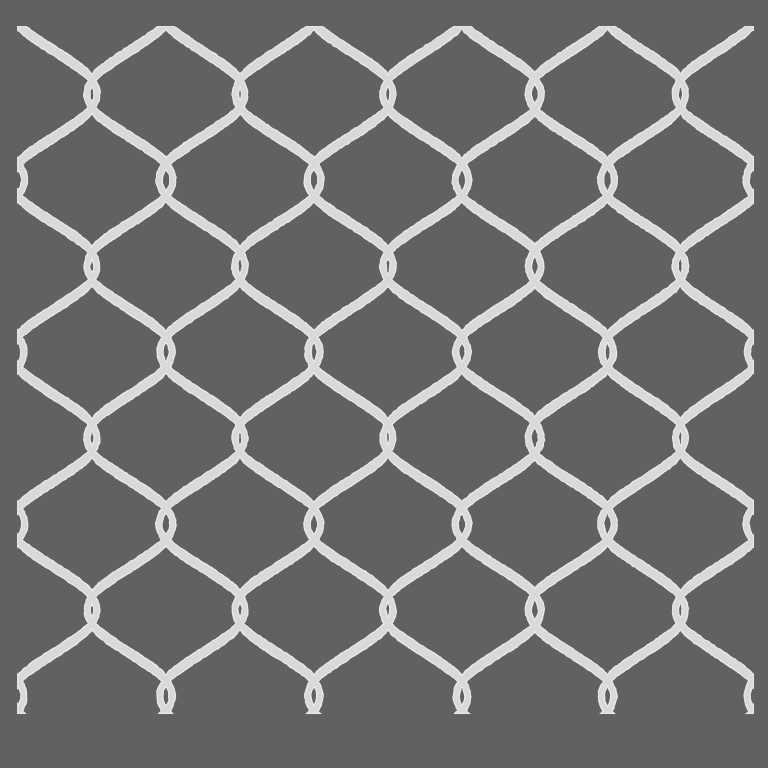
Give the GLSL for this pattern, as a WebGL 2 fragment shader.

```glsl
#version 300 es
precision highp float;
// Chain-link mesh: pale zigzag wires hooked in small rings on flat grey.

uniform vec2 u_resolution;
out vec4 fragColor;

const float PI = 3.14159265;
const vec3 GROUND = vec3(0.38);
const vec3 WIRE = vec3(0.85);
const vec3 RIM = vec3(0.91);

const float FIRST_COLUMN = 0.0234;  // x of column 0
const float SEAM_COLUMN = 6.0;      // columns close up slightly past this one
const float PITCH_LEFT = 0.09635;
const float PITCH_RIGHT = 0.0948;
const float FIRST_ROW = 0.8776;     // y of the top row of rings
const float ROW_PITCH = 0.112;
const vec2 PANEL_CENTRE = vec2(0.502, 0.5182);
const vec2 PANEL_HALF = vec2(0.4798, 0.4479);
const float RING_HALF_WIDTH = 0.0048;
const float SPAN_HALF_WIDTH = 0.0068;
const float RIM_WIDTH = 0.0017;
const float ROUGHNESS = 0.0012;

float hash(vec2 p) {
  vec3 q = fract(p.xyx * 0.1031);
  q += dot(q, q.yzx + 33.33);
  return fract((q.x + q.y) * q.z);
}

float valueNoise(vec2 p) {
  vec2 cell = floor(p);
  vec2 f = fract(p);
  f = f * f * (3.0 - 2.0 * f);
  float low = mix(hash(cell), hash(cell + vec2(1.0, 0.0)), f.x);
  float high = mix(hash(cell + vec2(0.0, 1.0)), hash(cell + 1.0), f.x);
  return mix(low, high, f.y);
}

// Position of a column, with the pitch change at the seam.
float columnX(float column) {
  return FIRST_COLUMN + min(column, SEAM_COLUMN) * PITCH_LEFT
       + max(column - SEAM_COLUMN, 0.0) * PITCH_RIGHT;
}

// How far a wire swings past its column to form half a ring.
float ringReach(float column, float row) {
  float wide = mod(row, 4.0) == 3.0 ? 0.0078 : 0.0089;
  float narrow = column == 7.0 ? 0.0082 : 0.0064;
  float jitter = 0.0006 * (hash(vec2(column, row) + 20.0) - 0.5);
  return (mod(column, 2.0) == 0.0 ? wide : narrow) + jitter;
}

// Turning point of a wire: outside its left or right column.
float turnX(float wire, float column, float row) {
  float side = 2.0 * (column - wire) - 1.0;
  return columnX(column) + side * ringReach(column, row);
}

// Signed distance to one wire weaving between two columns.
float wireDistance(vec2 p, float wire) {
  float v = (FIRST_ROW - p.y) / ROW_PITCH;
  float row = floor(v);
  float t = v - row;
  float startColumn = wire + mod(wire + row + 1.0, 2.0);
  float endColumn = 2.0 * wire + 1.0 - startColumn;
  float startX = turnX(wire, startColumn, row);
  float endX = turnX(wire, endColumn, row + 1.0);
  float x = mix(startX, endX, 0.5 - 0.5 * cos(PI * t));
  float slope = (endX - startX) * 0.5 * PI * sin(PI * t) / ROW_PITCH;
  float span = smoothstep(0.12, 0.32, min(t, 1.0 - t));
  float halfWidth = mix(RING_HALF_WIDTH, SPAN_HALF_WIDTH, span);
  return abs(p.x - x) / sqrt(1.0 + slope * slope) - halfWidth;
}

// Union of the wires close to this point.
float meshDistance(vec2 p) {
  float seamX = columnX(SEAM_COLUMN);
  float pitch = p.x < seamX ? PITCH_LEFT : PITCH_RIGHT;
  float nearest = floor(SEAM_COLUMN + (p.x - seamX) / pitch);
  float d = 1.0;
  for (int i = -1; i <= 1; i++) {
    d = min(d, wireDistance(p, nearest + float(i)));
  }
  return d;
}

float boxDistance(vec2 p, vec2 centre, vec2 halfSize) {
  vec2 q = abs(p - centre) - halfSize;
  return max(q.x, q.y);
}

void main() {
  vec2 p = gl_FragCoord.xy / u_resolution;
  float soft = 0.6 / min(u_resolution.x, u_resolution.y);

  // Slightly ragged wires, trimmed to a rectangular panel.
  float d = meshDistance(p) + ROUGHNESS * (valueNoise(p * 260.0) - 0.5);
  d = max(d, boxDistance(p, PANEL_CENTRE, PANEL_HALF));

  // Bright rim around a flat core.
  float core = 1.0 - smoothstep(-soft, soft, d + RIM_WIDTH);
  float cover = 1.0 - smoothstep(-soft, soft, d);
  fragColor = vec4(mix(GROUND, mix(RIM, WIRE, core), cover), 1.0);
}
```
